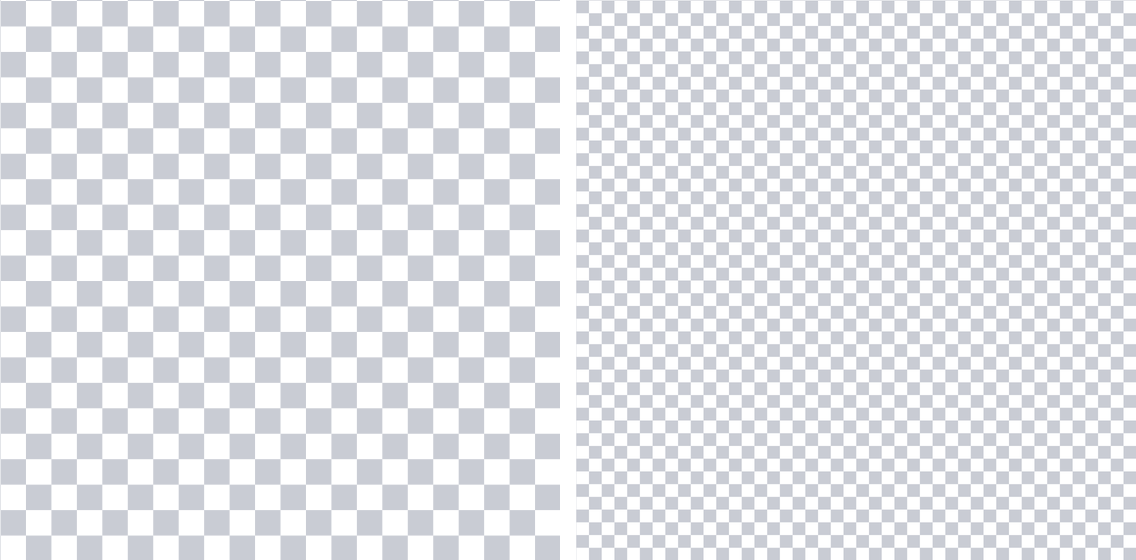
Left, the tile; right, the same tile 2 across and 2 down.
Give the GLSL for this pattern, as a WebGL 2 fragment shader.

```glsl
#version 300 es
precision highp float;
// Draws a flat checkerboard of cool gray and white squares that tiles.

#define REPEATS 11.0                      // pairs of squares across and down
#define SHIFT vec2(-0.02, 0.04)           // grid phase, in squares
#define EDGE_PIXELS 1.0                   // width of the smoothed edge
#define GRAY vec3(0.788, 0.800, 0.831)
#define WHITE vec3(1.0)

uniform vec2 u_resolution;
out vec4 fragColor;

// Smoothed square wave per axis: +1 on even squares, -1 on odd ones.
vec2 squareWave(vec2 p, vec2 edgeWidth) {
    vec2 edgeDistance = abs(mod(p - 0.5, 2.0) - 1.0) - 0.5;
    return clamp(edgeDistance / (0.5 * edgeWidth), -1.0, 1.0);
}

void main() {
    // Position measured in squares, from the lower left.
    vec2 squares = vec2(2.0 * REPEATS);
    vec2 p = gl_FragCoord.xy / u_resolution * squares + SHIFT;
    vec2 edgeWidth = EDGE_PIXELS * squares / u_resolution;

    // The product of both waves is positive on white squares.
    vec2 wave = squareWave(p, edgeWidth);
    float whiteness = 0.5 + 0.5 * wave.x * wave.y;
    fragColor = vec4(mix(GRAY, WHITE, whiteness), 1.0);
}
```
